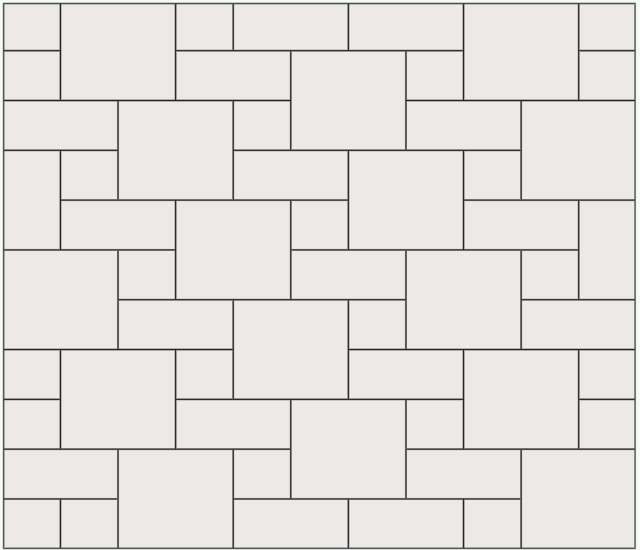
Reproduce this pattern procedurally as a WebGL 1 fragment shader.

```glsl
precision highp float;
// Pinwheel paving of large squares, small squares and two-by-one slabs in thin dark joints.

uniform vec2 u_resolution;

// Lengths are in canvas heights, with y measured from the top.
const float ASPECT = 512.0 / 440.0;
const vec2 GRID_ORIGIN = vec2(0.0052, 0.0016);
const vec2 CELL_SIZE = vec2(0.1047, 0.09056);
const float CELLS = 11.0;                     // cells across and down
const float PERIOD = 7.0;                     // cells in one repeat: 4 + 2 + 1
const float ROW_SHIFT = 4.0;                  // repeat offset from row to row
const vec2 FRAME_MIN = vec2(0.0066, 0.0064);
const vec2 FRAME_MAX = vec2(1.1547, 0.9970);
const float JOINT_HALF_WIDTH = 0.00132;
const float JOINT_SOFTNESS = 0.0017;
const float MIN_BLUR_PIXELS = 0.75;

const vec3 TILE_COLOR = vec3(0.928, 0.914, 0.904);
const vec3 JOINT_COLOR = vec3(0.110, 0.102, 0.100);
const vec3 FRAME_COLOR = vec3(0.260, 0.285, 0.270);
const vec3 MARGIN_COLOR = vec3(0.970, 0.985, 0.970);
const float FAR = 10.0;

bool same(float a, float b) {
  return abs(a - b) < 0.5;
}

// Place of a cell within the repeat:
// 1 2 over 4 5 form the large square, 3 the small one, 6 0 the slab.
float cellRole(vec2 cell) {
  return mod(cell.x - ROW_SHIFT * cell.y, PERIOD);
}

// A vertical joint follows every cell that has no partner to its right.
bool joinsRight(float role) {
  return same(role, 1.0) || same(role, 4.0) || same(role, 6.0);
}

// Only the upper half of the large square continues downward.
bool joinsDown(float role) {
  return same(role, 1.0) || same(role, 2.0);
}

// Distance to the nearest joint inside the field.
float jointDistance(vec2 p) {
  vec2 grid = (p - GRID_ORIGIN) / CELL_SIZE;
  vec2 cell = clamp(floor(grid), 0.0, CELLS - 1.0);
  vec2 nearSide = abs(grid - cell) * CELL_SIZE;
  vec2 farSide = abs(cell + 1.0 - grid) * CELL_SIZE;
  float role = cellRole(cell);
  float leftRole = cellRole(cell - vec2(1.0, 0.0));
  float upperRole = cellRole(cell - vec2(0.0, 1.0));

  float d = FAR;
  if (cell.x > 0.5 && !joinsRight(leftRole)) d = min(d, nearSide.x);
  if (cell.y > 0.5 && !joinsDown(upperRole)) d = min(d, nearSide.y);
  if (cell.x < CELLS - 1.5 && !joinsRight(role)) d = min(d, farSide.x);
  if (cell.y < CELLS - 1.5 && !joinsDown(role)) d = min(d, farSide.y);
  return d;
}

// Signed distance to the outer frame, negative inside.
float frameDistance(vec2 p) {
  vec2 q = max(FRAME_MIN - p, p - FRAME_MAX);
  return length(max(q, 0.0)) + min(max(q.x, q.y), 0.0);
}

float lineCoverage(float d, float blur) {
  return 1.0 - smoothstep(-blur, blur, d - JOINT_HALF_WIDTH);
}

void main() {
  vec2 uv = gl_FragCoord.xy / u_resolution;
  vec2 p = vec2(uv.x * ASPECT, 1.0 - uv.y);
  float blur = max(JOINT_SOFTNESS, MIN_BLUR_PIXELS / u_resolution.y);

  // Tiles and joints
  vec3 color = mix(TILE_COLOR, JOINT_COLOR, lineCoverage(jointDistance(p), blur));

  // Pale margin and enclosing frame
  float frame = frameDistance(p);
  color = mix(color, MARGIN_COLOR, smoothstep(-0.5 * blur, 0.5 * blur, frame));
  color = mix(color, FRAME_COLOR, lineCoverage(abs(frame), blur));

  gl_FragColor = vec4(color, 1.0);
}
```
